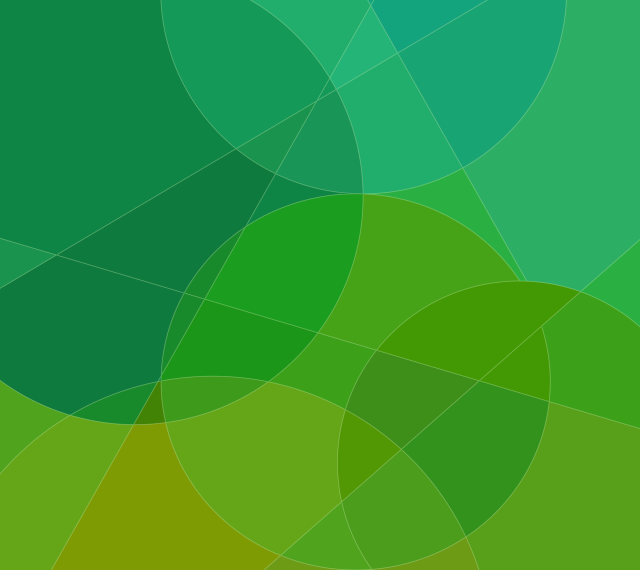
Give the GLSL for this background, as a WebGL 1 fragment shader.

```glsl
precision highp float;
// Overlapping translucent green discs cut by five straight lines.
// Signed distances give soft masks; each disc picks its tint by the masks
// it shares, and thin pale strokes trace the outlines.

uniform vec2 u_resolution;

// Discs: centre and radii, in canvas heights
const vec4 DISC_A = vec4(0.237, 0.655, 0.400, 0.400);
const vec4 DISC_B = vec4(0.638, 1.016, 0.356, 0.356);
const vec4 DISC_C = vec4(0.624, 0.330, 0.3414, 0.330);
const vec4 DISC_D = vec4(0.911, 0.188, 0.319, 0.319);
const vec4 DISC_E = vec4(0.373, -0.151, 0.491, 0.491);
const float CORNER_FILL = 0.1;

// Lines: start and end point
const vec4 LINE_RISE  = vec4(0.0, 0.494, 0.855, 1.0);
const vec4 LINE_STEEP = vec4(0.090, 0.0, 0.656, 1.0);
const vec4 LINE_FALL  = vec4(0.0, 0.582, 1.123, 0.248);
const vec4 LINE_LOW   = vec4(0.465, 0.0015, 1.123, 0.580);
const vec4 LINE_DROP  = vec4(0.645, 1.0, 0.924, 0.507);

const float STROKE_WIDTH = 0.0015;
const float STROKE_ALPHA = 0.32;
const vec3 STROKE = vec3(0.75, 0.90, 0.65);

// Palette, from cool to warm
const vec3 TEAL        = vec3(0.080, 0.645, 0.490);
const vec3 SEA         = vec3(0.094, 0.647, 0.450);
const vec3 AQUA        = vec3(0.141, 0.706, 0.471);
const vec3 MINT        = vec3(0.130, 0.682, 0.424);
const vec3 JADE        = vec3(0.173, 0.686, 0.396);
const vec3 FERN        = vec3(0.165, 0.690, 0.260);
const vec3 EMERALD     = vec3(0.078, 0.600, 0.345);
const vec3 SAGE        = vec3(0.102, 0.584, 0.345);
const vec3 IVY         = vec3(0.098, 0.576, 0.302);
const vec3 PINE        = vec3(0.055, 0.522, 0.270);
const vec3 DEEP_PINE   = vec3(0.055, 0.478, 0.243);
const vec3 FOREST      = vec3(0.098, 0.541, 0.173);
const vec3 GRASS       = vec3(0.106, 0.616, 0.125);
const vec3 DARK_GRASS  = vec3(0.110, 0.588, 0.098);
const vec3 CLOVER      = vec3(0.200, 0.573, 0.106);
const vec3 MOSS        = vec3(0.243, 0.561, 0.102);
const vec3 LEAF        = vec3(0.235, 0.630, 0.100);
const vec3 BRIGHT_LEAF = vec3(0.275, 0.639, 0.094);
const vec3 STEM        = vec3(0.243, 0.604, 0.102);
const vec3 SHADE       = vec3(0.263, 0.600, 0.016);
const vec3 DARK_OLIVE  = vec3(0.260, 0.510, 0.020);
const vec3 LIME_SHADE  = vec3(0.322, 0.596, 0.016);
const vec3 PEAR        = vec3(0.298, 0.616, 0.110);
const vec3 MEADOW      = vec3(0.314, 0.639, 0.110);
const vec3 FIELD       = vec3(0.345, 0.627, 0.098);
const vec3 LIME        = vec3(0.396, 0.651, 0.096);
const vec3 OLIVE       = vec3(0.431, 0.608, 0.086);
const vec3 OCHRE       = vec3(0.494, 0.608, 0.016);

// Approximate signed distance to an axis-aligned ellipse
float disc(vec2 p, vec4 e) {
  return (length((p - e.xy) / e.zw) - 1.0) * min(e.z, e.w);
}

// Signed distance to a line, positive on the left of its direction
float side(vec2 p, vec4 l) {
  vec2 d = normalize(l.zw - l.xy);
  return dot(p - l.xy, vec2(-d.y, d.x));
}

// Coverage of the positive side
float cover(float d) {
  return clamp(0.5 + d * u_resolution.y, 0.0, 1.0);
}

float stroke(float d) {
  float px = 1.0 / u_resolution.y;
  float width = max(STROKE_WIDTH, px);
  return 1.0 - smoothstep(0.5 * width - 0.5 * px, 0.5 * width + 0.5 * px, abs(d));
}

void main() {
  vec2 p = gl_FragCoord.xy / u_resolution.y;

  // Distances; the first disc also fills the upper left corner
  float dA = min(disc(p, DISC_A), length(p - vec2(0.0, 1.0)) - CORNER_FILL);
  float dB = disc(p, DISC_B), dC = disc(p, DISC_C);
  float dD = disc(p, DISC_D), dE = disc(p, DISC_E);
  float dRise = side(p, LINE_RISE), dSteep = side(p, LINE_STEEP);
  float dFall = side(p, LINE_FALL), dLow = side(p, LINE_LOW);
  float dDrop = side(p, LINE_DROP);

  // Masks
  float a = cover(-dA), b = cover(-dB), c = cover(-dC), d = cover(-dD), e = cover(-dE);
  float aboveRise = cover(dRise), leftSteep = cover(dSteep);
  float aboveFall = cover(dFall), aboveLow = cover(dLow), rightDrop = cover(dDrop);

  // Ground, top disc and bottom disc
  vec3 col = mix(mix(FERN, JADE, rightDrop * aboveLow), MEADOW, leftSteep);
  vec3 topHigh = mix(mix(AQUA, MINT, leftSteep), TEAL, rightDrop);
  col = mix(col, mix(mix(MINT, SEA, rightDrop), topHigh, aboveRise), b);
  col = mix(col, mix(OLIVE, mix(OCHRE, LIME, leftSteep), aboveLow), e);

  // Middle disc
  vec3 middle = mix(mix(LEAF, BRIGHT_LEAF, aboveFall), mix(MEADOW, LIME, aboveLow), e);
  col = mix(col, middle, c);

  // Right disc, alone and shared with the middle one
  vec3 right = mix(mix(mix(FIELD, LEAF, aboveFall), OLIVE, e), SHADE, aboveLow);
  vec3 shared = mix(mix(CLOVER, MOSS, aboveLow), SHADE, aboveFall);
  shared = mix(shared, mix(PEAR, LIME_SHADE, aboveLow), e);
  col = mix(col, mix(right, shared, c), d);

  // Large left disc and its overlaps
  vec3 left = mix(DEEP_PINE, PINE, max(aboveRise, 1.0 - leftSteep));
  left = mix(left, IVY, aboveRise * (1.0 - aboveFall));
  left = mix(left, mix(mix(SAGE, IVY, leftSteep), EMERALD, aboveRise), b);
  left = mix(left, mix(DARK_OLIVE, FOREST, leftSteep), e);
  vec3 core = mix(mix(DARK_GRASS, GRASS, aboveFall), STEM, e);
  left = mix(left, mix(core, FOREST, leftSteep), c);
  col = mix(col, left, a);

  // Outlines; two of them stop at the right disc
  float ink = max(max(stroke(dA), stroke(dB)), max(stroke(dD), stroke(dE)));
  ink = max(ink, max(max(stroke(dRise), stroke(dSteep)), max(stroke(dFall), stroke(dLow))));
  ink = max(ink, stroke(dC) * (1.0 - d * aboveLow));
  ink = max(ink, stroke(dDrop) * (1.0 - d) * aboveLow);
  gl_FragColor = vec4(mix(col, STROKE, ink * STROKE_ALPHA), 1.0);
}
```
